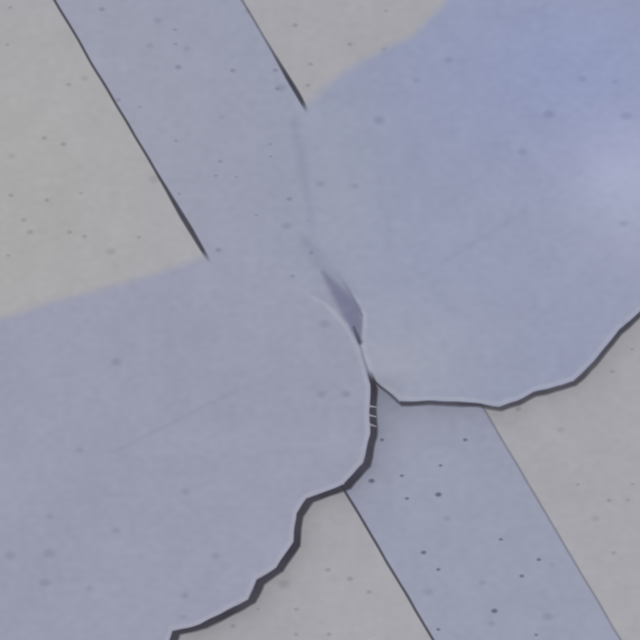
Reproduce this texture procedurally as a WebGL 2 fragment shader.

```glsl
#version 300 es
precision highp float;
// Two peeling paint flakes meeting over diagonal painted planks.
// Flakes are rounded polygon distances roughened by gradient noise; shifted
// copies of each outline give the cast shadows, straight seams give the planks.
uniform vec2 u_resolution;
out vec4 fragColor;

const int N = 23;
const vec2 LEFT_FLAKE[N] = vec2[N](
  vec2(-.03, .49), vec2(.078, .526), vec2(.195, .556), vec2(.319, .597),
  vec2(.397, .589), vec2(.458, .56), vec2(.51, .526), vec2(.544, .49),
  vec2(.562, .453), vec2(.576, .398), vec2(.576, .323), vec2(.565, .277),
  vec2(.536, .245), vec2(.478, .223), vec2(.461, .199), vec2(.456, .154),
  vec2(.43, .115), vec2(.4, .095), vec2(.387, .065), vec2(.312, .026),
  vec2(.27, .016), vec2(.25, -.03), vec2(-.03, -.03));
const vec2 RIGHT_FLAKE[N] = vec2[N](
  vec2(.73, 1.03), vec2(.651, .945), vec2(.573, .906), vec2(.521, .874),
  vec2(.479, .833), vec2(.458, .785), vec2(.471, .707), vec2(.492, .622),
  vec2(.54, .557), vec2(.569, .508), vec2(.564, .464), vec2(.581, .411),
  vec2(.625, .375), vec2(.69, .375), vec2(.723, .374), vec2(.781, .367),
  vec2(.807, .375), vec2(.833, .389), vec2(.896, .406), vec2(.927, .437),
  vec2(.966, .486), vec2(1.03, .544), vec2(1.03, 1.03));

const vec3 CREAM = vec3(.645, .645, .668);
const vec3 STRIP = vec3(.595, .612, .685);
const vec3 LEFT_PAINT = vec3(.597, .607, .681);
const vec3 RIGHT_PAINT = vec3(.585, .607, .698);
const vec3 GAP = vec3(.22, .215, .25);
const vec3 CREASE = vec3(.45, .46, .56);
const vec3 LIP = vec3(.68, .685, .735);

vec2 hash2(vec2 p) {
  vec3 q = fract(p.xyx * vec3(.1031, .103, .0973));
  q += dot(q, q.yzx + 33.33);
  return fract((q.xx + q.yz) * q.zy);
}

float gradCorner(vec2 cell, vec2 f, vec2 o) {
  return dot(hash2(cell + o + 50.) * 2. - 1., f - o);
}

float noise(vec2 p) {
  vec2 c = floor(p), f = fract(p), u = f * f * (3. - 2. * f);
  return mix(mix(gradCorner(c, f, vec2(0)), gradCorner(c, f, vec2(1, 0)), u.x),
             mix(gradCorner(c, f, vec2(0, 1)), gradCorner(c, f, vec2(1)), u.x), u.y);
}

// Signed distance to a closed outline, negative inside.
float outline(vec2 p, vec2 v[N]) {
  float d = 9., side = 1.;
  for (int i = 0, j = N - 1; i < N; j = i++) {
    vec2 e = v[j] - v[i], w = p - v[i];
    vec2 b = w - e * clamp(dot(w, e) / dot(e, e), 0., 1.);
    d = min(d, dot(b, b));
    bvec3 c = bvec3(p.y >= v[i].y, p.y < v[j].y, e.x * w.y > e.y * w.x);
    if (all(c) || all(not(c))) side = -side;
  }
  return side * sqrt(d) - .002;
}

// Distance to a stroke whose radius runs from ra to rb.
float stroke(vec2 p, vec2 a, vec2 b, float ra, float rb) {
  vec2 e = b - a;
  float t = clamp(dot(p - a, e) / dot(e, e), 0., 1.);
  return length(p - a - e * t) - mix(ra, rb, t);
}

float fill(float d, float soft) { return 1. - smoothstep(-soft, soft, d); }

float glow(vec2 p, vec2 c, vec2 size) {
  vec2 q = (p - c) / size;
  return exp(-dot(q, q));
}

// Random specks, one per chosen cell.
float specks(vec2 p, float cells, float chance) {
  vec2 g = p * cells, id = floor(g), h = hash2(id);
  float r = mix(.05, .13, h.y);
  vec2 q = fract(g) - .25 - .5 * hash2(id + 17.);
  return step(h.x, chance) * fill(length(q * vec2(.8, 1.1)) - r, .09);
}

vec3 paintFlake(vec3 under, vec3 paint, float d, float lower) {
  float lip = fill(abs(d + .005) - .002, .004) * lower;
  return mix(under, mix(paint, LIP, .55 * lip), fill(d, mix(.011, .0022, lower)));
}

void main() {
  vec2 p = gl_FragCoord.xy / u_resolution;
  float broad = noise(p * 6.), mid = noise(p * 24.), fine = noise(p * vec2(70., 90.));
  vec2 rough = p + .004 * vec2(noise(p * 32.), noise(p * 32. + 40.));

  // Planks: s is constant along each diagonal seam.
  float s = p.x - .592 * (1. - p.y) + .0015 * mid;
  float strip = smoothstep(.082, .088, s) * (1. - smoothstep(.375, .381, s));
  vec3 col = mix(CREAM, STRIP, strip);
  col += vec3(.018, .014, -.008) * glow(p, vec2(0., .7), vec2(.25, .3));
  float upper = smoothstep(.45, .55, p.y);
  float leftWide = .0017 + .0022 * glow(p, vec2(.29, .65), vec2(.06));
  float rightWide = .0015 + .002 * glow(p, vec2(.46, .86), vec2(.05));
  float rightDark = mix(.3, .45 + .4 * smoothstep(.95, .87, p.y), upper);
  col = mix(col, GAP, .82 * fill(abs(s - .085) * .86 - leftWide, .0025));
  col = mix(col, GAP, rightDark * fill(abs(s - .378) * .86 - rightWide, .0025));
  col -= .2 * specks(p, 34., .14) * mix(.35, 1., strip * (1. - upper));

  // Right flake with a thin shadow beneath its lower rim.
  float lower = 1. - smoothstep(.52, .58, p.y);
  float dr = outline(rough, RIGHT_FLAKE);
  float rimShade = fill(outline(rough - vec2(.004, -.007), RIGHT_FLAKE), .003);
  col *= 1. - .14 * lower * exp(-max(dr, 0.) * 45.);
  col = mix(col, GAP, (.72 + .3 * mid) * rimShade * lower);
  vec3 paint = RIGHT_PAINT + vec3(.07, .065, .07) * glow(p, vec2(.99, .72), vec2(.11, .1));
  paint += vec3(.035, .03, .005) * glow(p, vec2(.62, .43), vec2(.12, .08));
  paint += vec3(-.015, -.005, .035) * glow(p, vec2(.9, .9), vec2(.25, .16));
  paint += vec3(.012, .01, -.008) * glow(p, vec2(.52, .7), vec2(.08, .22));
  col = paintFlake(col, paint, dr, lower);

  // Shaded hollow and faint crease where the flakes meet.
  float crease = stroke(p, vec2(.46, .81), vec2(.49, .64), .006, .002);
  float hollow = min(stroke(p, vec2(.505, .575), vec2(.549, .513), .002, .015),
                     stroke(p, vec2(.549, .513), vec2(.562, .468), .015, .003));
  col = mix(col, CREASE, .22 * fill(crease, .011));
  col = mix(col, CREASE, .25 * fill(stroke(p, vec2(.475, .625), vec2(.54, .54), .006, .015), .015));
  col = mix(col, CREASE, .8 * fill(hollow, .006));
  col = mix(col, GAP, .65 * fill(stroke(p, vec2(.553, .488), vec2(.562, .465), .001, .003), .004));

  // Left flake, with a deep gap along its torn right side.
  float dl = outline(rough, LEFT_FLAKE);
  float torn = 1. - smoothstep(.4, .425, p.y);
  float gap = fill(outline(rough - vec2(.011, -.006), LEFT_FLAKE), .003);
  col *= 1. - .2 * torn * exp(-max(dl, 0.) * 42.);
  col = mix(col, GAP, (.86 + .25 * mid) * gap * torn);
  float splinter = stroke(p, vec2(.574, 0.), vec2(.588, .003), .002, .001);
  for (int i = 0; i < 3; i++)
    splinter = min(splinter, stroke(p, vec2(.574, .338 + .014 * float(i)),
                                    vec2(.587, .334 + .015 * float(i)), .002, .001));
  col = mix(col, LIP, .7 * fill(splinter, .002));
  float edge = 1. - smoothstep(.5, .57, p.y + .2 * (.46 - p.x));
  col = paintFlake(col, LEFT_PAINT, dl, edge);

  // Scratches, stains and surface grain.
  float scratch = stroke(p, vec2(.18, .295), vec2(.37, .39), .001, .001);
  float dent = stroke(p, vec2(.66, .57), vec2(.82, .67), .001, .001);
  col -= .025 * fill(scratch, .006) + .02 * fill(dent, .009);
  col -= .045 * specks(p + .37, 19., .12);
  col += .016 * broad + .014 * mid + .018 * fine;
  fragColor = vec4(clamp(col, 0., 1.), 1.);
}
```
